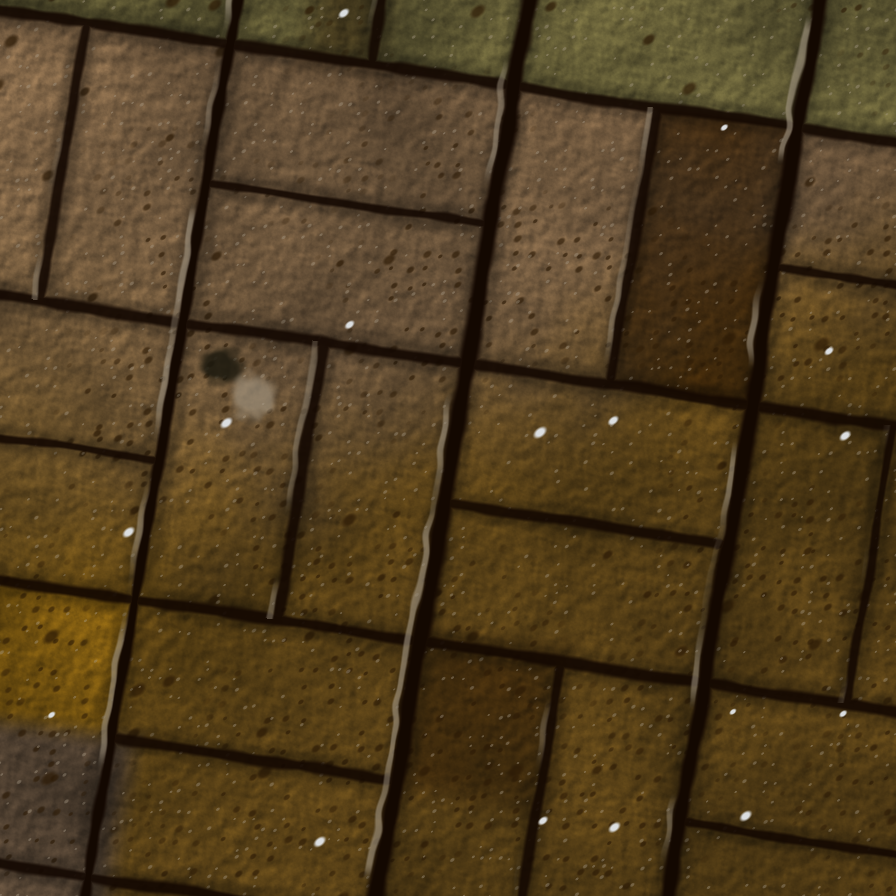
Give the GLSL for this texture, as a WebGL 1 fragment shader.

```glsl
precision highp float;
uniform vec2 u_resolution;

const vec3 WARM_GREY = vec3(0.425, 0.335, 0.235);
const vec3 OLIVE = vec3(0.335, 0.245, 0.085);
const vec3 MOSS = vec3(0.37, 0.345, 0.20);
const vec3 AMBER = vec3(0.42, 0.30, 0.05);
const vec3 ASH = vec3(0.31, 0.25, 0.19);
const vec3 SOIL = vec3(0.17, 0.10, 0.02);
const vec3 GROUT = vec3(0.075, 0.03, 0.004);
const vec3 CHALK = vec3(0.66, 0.61, 0.53);

float hash(vec2 p) {
  vec3 q = fract(p.xyx * vec3(0.1031, 0.1030, 0.0973));
  q += dot(q, q.yzx + 33.33);
  return fract((q.x + q.y) * q.z);
}

float noise(vec2 p) {
  vec2 i = floor(p), f = fract(p);
  f = f * f * (3.0 - 2.0 * f);
  return mix(mix(hash(i), hash(i + vec2(1.0, 0.0)), f.x),
             mix(hash(i + vec2(0.0, 1.0)), hash(i + 1.0), f.x), f.y);
}

float fbm(vec2 p) {
  float sum = 0.0, amp = 0.53;
  for (int i = 0; i < 4; i++) {
    sum += amp * noise(p);
    p = mat2(1.6, 1.2, -1.2, 1.6) * p + 17.3;
    amp *= 0.5;
  }
  return sum;
}

// Soft dots, at most one per grid square
float specks(vec2 p, float scale, float density, float radius) {
  p *= scale;
  vec2 id = floor(p);
  vec2 centre = 0.3 + 0.4 * vec2(hash(id + 3.7), hash(id + 9.1));
  vec2 d = fract(p) - centre;
  d.x += 0.5 * d.y;
  float r = radius * (0.5 + 0.5 * hash(id + 21.3));
  return step(hash(id), density) * (1.0 - smoothstep(0.4 * r, r, length(d)));
}

float groove(float d, float halfWidth) {
  return 1.0 - smoothstep(0.5 * halfWidth, 1.35 * halfWidth, abs(d));
}

float patchMask(vec2 p, vec2 centre, vec2 halfSize, float blur) {
  vec2 d = abs(p - centre) - halfSize;
  return 1.0 - smoothstep(-blur, blur, max(d.x, d.y));
}

float stain(vec2 p, vec2 centre, float radius) {
  float d = length(p - centre) + 0.012 * (noise(p * 90.0) - 0.5);
  return 1.0 - smoothstep(0.5 * radius, radius, d);
}

// Tilted block coordinates: one unit is one pair of bricks
vec2 blockSpace(vec2 p) {
  vec2 d = p - vec2(0.521, 0.406);
  return vec2(dot(d, vec2(3.070, 0.522)), dot(d, vec2(-0.4645, 3.147)));
}

vec3 brickColor(vec2 p, vec2 g, vec2 brick) {
  float blotch = fbm(p * 9.0);
  float lower = smoothstep(0.50, 0.76, p.y + 0.35 * p.x + 0.12 * (blotch - 0.5));
  vec3 col = mix(WARM_GREY, OLIVE, lower);
  col = mix(col, AMBER, 0.6 * exp(-22.0 * dot(p - vec2(0.0, 0.62), p - vec2(0.0, 0.62))));
  col = mix(col, MOSS, 1.0 - smoothstep(-1.02, -0.98, g.y));
  col = mix(col, AMBER, 0.8 * patchMask(g, vec2(-1.3, 1.25), vec2(0.3, 0.25), 0.03));
  col = mix(col, ASH, patchMask(g, vec2(-1.5, 2.0), vec2(0.58, 0.5), 0.06));
  // Damp bricks
  float damp = 0.8 * patchMask(g, vec2(0.75, -0.5), vec2(0.25, 0.5), 0.02);
  damp += 0.6 * patchMask(g, vec2(0.25, 1.25), vec2(0.25, 0.28), 0.09);
  damp += 0.6 * patchMask(g, vec2(-0.6, -1.3), vec2(0.12, 0.3), 0.1);
  col = mix(col, SOIL, damp * (0.55 + 0.6 * blotch));
  col *= 0.93 + 0.14 * hash(brick + 40.0);
  return col * (0.72 + 0.56 * blotch);
}

vec3 addGrain(vec3 col, vec2 p) {
  float relief = fbm(p * 95.0) - fbm(p * 95.0 + vec2(0.35, 0.45));
  col *= 1.0 + 0.55 * relief;
  float rough = smoothstep(0.35, 0.65, fbm(p * 6.0 + 8.0));
  col = mix(col, SOIL, 0.65 * rough * specks(p, 58.0, 0.4, 0.34));
  col = mix(col, SOIL, 0.7 * specks(p + 0.4, 21.0, 0.13, 0.22));
  return mix(col, CHALK, 0.4 * specks(p + 0.7, 95.0, 0.16, 0.3));
}

void main() {
  vec2 p = gl_FragCoord.xy / u_resolution;
  p.y = 1.0 - p.y;
  vec2 g = blockSpace(p);
  g += 0.012 * (vec2(noise(p * 14.0), noise(p * 14.0 + 50.0)) - 0.5);

  // Basket weave: the split turns in alternate blocks
  vec2 cell = floor(g), f = fract(g);
  float odd = mod(cell.x + cell.y, 2.0);
  float across = mix(f.y, f.x, odd);
  vec2 brick = cell * 2.0 + step(0.5, across) * vec2(odd, 1.0 - odd);
  vec3 col = addGrain(brickColor(p, g, brick), p);

  // Grooves, their shaded sides and worn light rims
  vec2 line = floor(g + 0.5);
  vec2 d = g - line;
  float ragged = 0.75 + 0.5 * noise(p * 42.0);
  vec2 width = ragged * vec2(0.034 - 0.011 * abs(line.x - 0.3), 0.021);
  float splitWidth = ragged * (0.014 + 0.010 * hash(cell + 5.0));
  float joint = max(groove(d.x, width.x), 0.9 * groove(d.y, width.y));
  joint = max(joint, 0.88 * groove(across - 0.5, splitWidth));
  float shade = max(groove(d.x, 0.06), groove(d.y, 0.055));
  shade = max(shade, groove(across - 0.5, 0.05));
  float rim = groove(d.x + width.x * 1.3, 0.011);
  rim = max(rim, 0.7 * odd * groove(across - 0.5 + splitWidth * 1.3, 0.011));
  rim *= smoothstep(0.42, 0.72, noise(g * vec2(3.0, 4.0) + 31.0));
  col *= 1.0 - 0.25 * shade;
  col = mix(col, GROUT, joint);
  col = mix(col, CHALK, 0.6 * rim);

  // Spills and bright flakes
  col = mix(col, vec3(0.10, 0.09, 0.05), 0.85 * stain(p, vec2(0.248, 0.408), 0.027));
  col = mix(col, CHALK, 0.6 * stain(p, vec2(0.281, 0.443), 0.031));
  col = mix(col, vec3(0.86, 0.87, 0.88), specks(p + 0.13, 9.0, 0.14, 0.075));
  gl_FragColor = vec4(col, 1.0);
}
```
